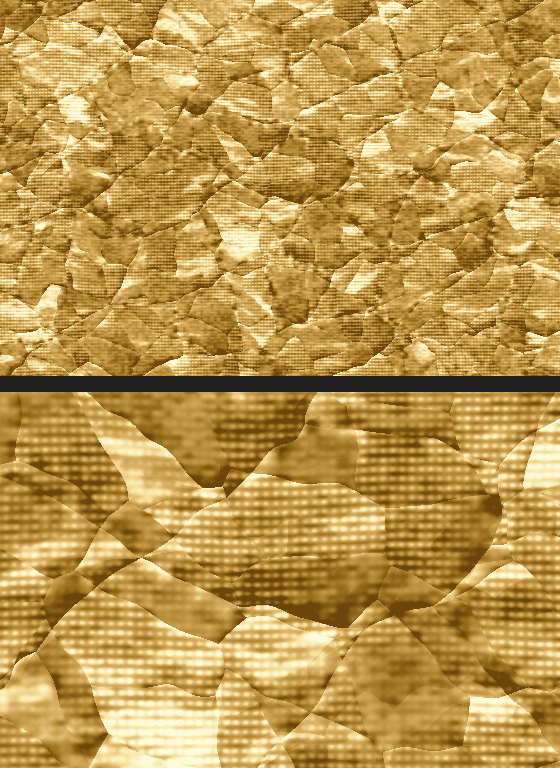
Top, the full canvas; bottom, a detail of the centre.
Reproduce this texture procedurally as a Shadertoy shader.

```glsl
#define FOLD_SCALE 4.2
#define CRINKLE_SCALE 9.0
#define CRUMB_SCALE 23.0
#define THREADS 118.0
#define WEAVE_DEPTH 1.15
#define SHEEN_DEPTH 2.3
#define CREASE_DEPTH 1.5
#define GRAIN_DEPTH 1.3
#define CONTRAST 1.12
#define EXPOSURE -0.08
#define TAU 6.28318

const vec2 LIGHT = vec2(-0.35, 0.94);

struct Facet {
    vec2 tilt;      // random slope of the facet
    vec2 across;    // direction over the nearest crease
    float bend;     // shading gradient inside the facet
    float crease;   // distance to the nearest crease
};

vec2 hash2(vec2 p) {
    vec3 q = fract(vec3(p.xyx) * vec3(0.1031, 0.1030, 0.0973));
    q += dot(q, q.yzx + 33.33);
    return fract((q.xx + q.yz) * q.zy);
}

float noise(vec2 p) {
    vec2 i = floor(p), f = fract(p);
    f = f * f * (3.0 - 2.0 * f);
    return mix(mix(hash2(i).x, hash2(i + vec2(1, 0)).x, f.x),
               mix(hash2(i + vec2(0, 1)).x, hash2(i + vec2(1, 1)).x, f.x), f.y);
}

mat2 rotation(float angle) {
    float c = cos(angle), s = sin(angle);
    return mat2(c, -s, s, c);
}

// Cellular facets: the nearest two seeds give the plane and its crease
Facet foldedFacet(vec2 p, float angle, float stretch) {
    mat2 turn = rotation(angle);
    p = turn * p * vec2(1.0) * 1.0;
    p.y *= stretch;
    vec2 cell = floor(p), nearest = vec2(9.0), second = vec2(9.0), id = cell;
    for (int y = -1; y <= 1; y++)
    for (int x = -1; x <= 1; x++) {
        vec2 c = cell + vec2(x, y);
        vec2 d = c + hash2(c) - p;
        if (dot(d, d) < dot(nearest, nearest)) {
            second = nearest;
            nearest = d;
            id = c;
        } else if (dot(d, d) < dot(second, second)) {
            second = d;
        }
    }
    vec2 n = normalize(second - nearest);
    vec2 tilt = hash2(id + 57.0) * 2.0 - 1.0;
    float edge = dot(0.5 * (nearest + second), n);
    return Facet(tilt, n * turn, dot(nearest, tilt), edge);
}

// Bright and dark flanks of a crease, broken into glints
float creaseTone(Facet f, float width, float glint) {
    float line = exp(-f.crease / width);
    return line * (dot(f.across, LIGHT) * 0.9 + (glint - 0.55) * 2.4);
}

vec3 blend(vec3 low, vec3 high, float a, float b, float t) {
    return mix(low, high, clamp((t - a) / (b - a), 0.0, 1.0));
}

vec3 goldRamp(float t) {
    vec3 c = vec3(0.42, 0.27, 0.04);
    c = blend(c, vec3(0.59, 0.42, 0.11), -2.6, -1.6, t);
    c = blend(c, vec3(0.71, 0.54, 0.22), -1.6, -0.8, t);
    c = blend(c, vec3(0.80, 0.63, 0.31), -0.8, -0.05, t);
    c = blend(c, vec3(0.86, 0.71, 0.42), -0.05, 0.65, t);
    c = blend(c, vec3(0.95, 0.83, 0.55), 0.65, 1.3, t);
    c = blend(c, vec3(0.97, 0.92, 0.69), 1.3, 2.0, t);
    return blend(c, vec3(1.0, 0.98, 0.85), 2.0, 3.0, t);
}

void mainImage(out vec4 fragColor, in vec2 fragCoord) {
    vec2 p = fragCoord / iResolution.y;

    // Ragged warp shared by all folds
    vec2 wobble = vec2(noise(p * 7.0), noise(p * 7.0 + 31.0)) - 0.5;
    vec2 ragged = vec2(noise(p * 34.0), noise(p * 34.0 + 71.0)) - 0.5;
    vec2 q = p + wobble * 0.045 + ragged * 0.012;

    Facet fold = foldedFacet(q * FOLD_SCALE + 3.0, 0.5, 1.6);
    Facet crinkle = foldedFacet(q * CRINKLE_SCALE + 17.0, -0.6, 1.5);
    Facet crumb = foldedFacet(q * CRUMB_SCALE + 41.0, 0.3, 1.7);
    float crushed = smoothstep(0.35, 0.75, noise(p * 4.0 + 5.0));

    // Facet planes
    float tone = 0.42 * dot(fold.tilt, LIGHT) + 0.5 * fold.bend;
    tone += 0.42 * dot(crinkle.tilt, LIGHT) + 0.5 * crinkle.bend;
    tone += (0.15 + 0.6 * crushed) * dot(crumb.tilt, LIGHT);

    // Streaked sheen that changes course at each fold
    vec2 slope = fold.tilt + 0.6 * crinkle.tilt;
    vec2 s = rotation(0.35 * fold.tilt.x) * q + slope;
    float sheen = 0.6 * noise(s * vec2(7.0, 26.0)) + 0.4 * noise(s * vec2(18.0, 70.0));
    tone += SHEEN_DEPTH * (sheen - 0.5);
    tone += 1.2 * smoothstep(0.62, 0.78, sheen + 0.06 * slope.y);

    // Creases
    float glint = noise(p * vec2(75.0, 100.0));
    tone += CREASE_DEPTH * creaseTone(fold, 0.06, glint);
    tone += CREASE_DEPTH * 0.65 * creaseTone(crinkle, 0.07, glint);

    // Ribbed weave, strongest on facets that face away
    vec2 thread = TAU * THREADS * (p + wobble * 0.008) + slope * 2.0;
    float weave = sin(thread.y) * (0.75 + 0.25 * sin(thread.x)) + 0.25 * sin(thread.x);
    float patches = noise(s * vec2(6.0, 11.0) + 9.0) + 0.25 * crinkle.tilt.y;
    tone += WEAVE_DEPTH * weave * mix(0.2, 1.0, smoothstep(0.25, 0.7, patches));

    // Fine grain
    tone += GRAIN_DEPTH * (noise(p * vec2(110.0, 190.0)) - 0.5);

    fragColor = vec4(goldRamp(tone * CONTRAST + EXPOSURE - 0.12), 1.0);
}
```
